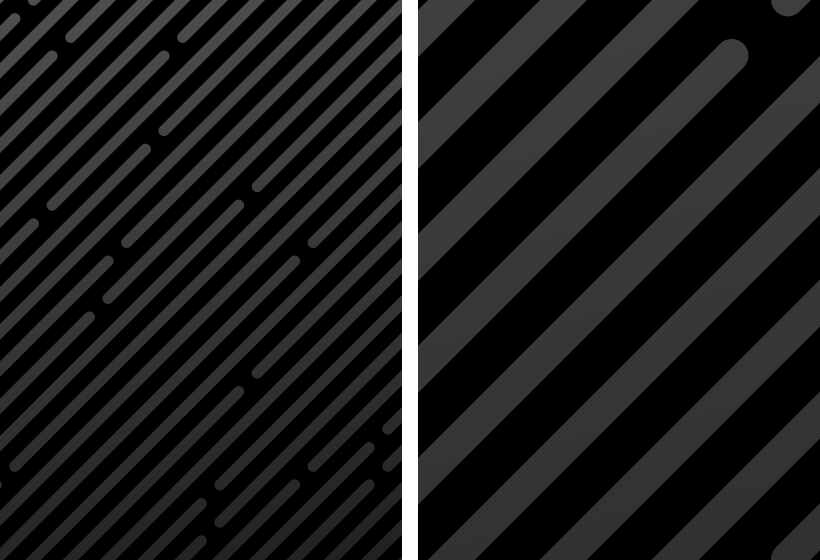
Left: the whole. Right: its middle third, enlarged.
A WebGL 2 fragment shader for this pattern:

```glsl
#version 300 es
precision highp float;
// Rising 45-degree grey stripes on black, fading darker toward the bottom.
// Each stripe is a distance field; formulas over the stripe index decide which
// ones are cut by a round-ended gap, and where, snapped to a half-pitch grid.

uniform vec2 u_resolution;
out vec4 fragColor;

// Lengths are fractions of the canvas height.
const float PITCH       = 0.0666;   // stripe spacing along an edge
const float FIRST       = 0.0599;   // offset of stripe 0 from the top left
const float HALF_WIDTH  = 0.0099;   // stripe half width and cap radius
const float GRID_X      = 0.0098;   // left offset of the gap grid
const float LAST_GAP    = 22.5;     // stripes past this index stay whole
const float GAP_STRIDE  = 0.38;     // gap shift from stripe to stripe
const float GAP_PHASE   = 0.89;
const float PHASE_SLIP  = 0.56;     // extra shift on later groups of stripes
const float TILT        = 0.12;     // sideways lean of the fade
const vec3  BACKGROUND  = vec3(0.0);
const vec3  GREY_TOP    = vec3(0.31);
const vec3  GREY_BOTTOM = vec3(0.13);
const float DIAGONAL    = 0.70711;

// Even stripes are cut except a pair; odd stripes are cut in waves.
bool hasGap(float k) {
    bool even = mod(k, 2.0) < 0.5;
    bool cut = even ? abs(abs(k - 6.0) - 2.0) > 0.5 : cos(0.5 * (k - 8.0)) > 0.0;
    return cut && k > -0.5 && k < LAST_GAP;
}

// Horizontal centre of the gap within the visible span of stripe k.
float gapX(float k, float offset, float aspect) {
    float slip = step(9.5, k) * step(mod(k + 2.0, 12.0), 8.5);
    float t = fract(GAP_STRIDE * k + GAP_PHASE + PHASE_SLIP * slip);
    float x = mix(max(0.0, offset - 1.0), min(aspect, offset), t);
    float cell = 0.5 * PITCH;
    return GRID_X + cell * floor((x - GRID_X) / cell + 0.5);
}

// Signed distance to the nearest stripe, with rounded ends at its gap.
float stripeDistance(vec2 p, float aspect) {
    float k = floor((p.x + p.y - FIRST) / PITCH + 0.5);
    float offset = FIRST + k * PITCH;
    float across = (p.x + p.y - offset) * DIAGONAL;
    float pastEnd = 0.0;
    if (hasGap(k)) {
        float centre = 2.0 * gapX(k, offset, aspect) - offset;
        float along = abs(p.x - p.y - centre) * DIAGONAL;
        pastEnd = max(0.5 * PITCH * DIAGONAL - along, 0.0);
    }
    return length(vec2(across, pastEnd)) - HALF_WIDTH;
}

void main() {
    vec2 p = gl_FragCoord.xy / u_resolution.y;
    p.y = 1.0 - p.y;                            // measure down from the top
    float aspect = u_resolution.x / u_resolution.y;

    // Smooth coverage over one pixel
    float d = stripeDistance(p, aspect);
    float coverage = clamp(0.5 - d * u_resolution.y, 0.0, 1.0);

    // Fade down the canvas
    float fade = clamp(mix(p.y, p.x / aspect, TILT), 0.0, 1.0);
    vec3 grey = mix(GREY_TOP, GREY_BOTTOM, fade);
    fragColor = vec4(mix(BACKGROUND, grey, coverage), 1.0);
}
```
